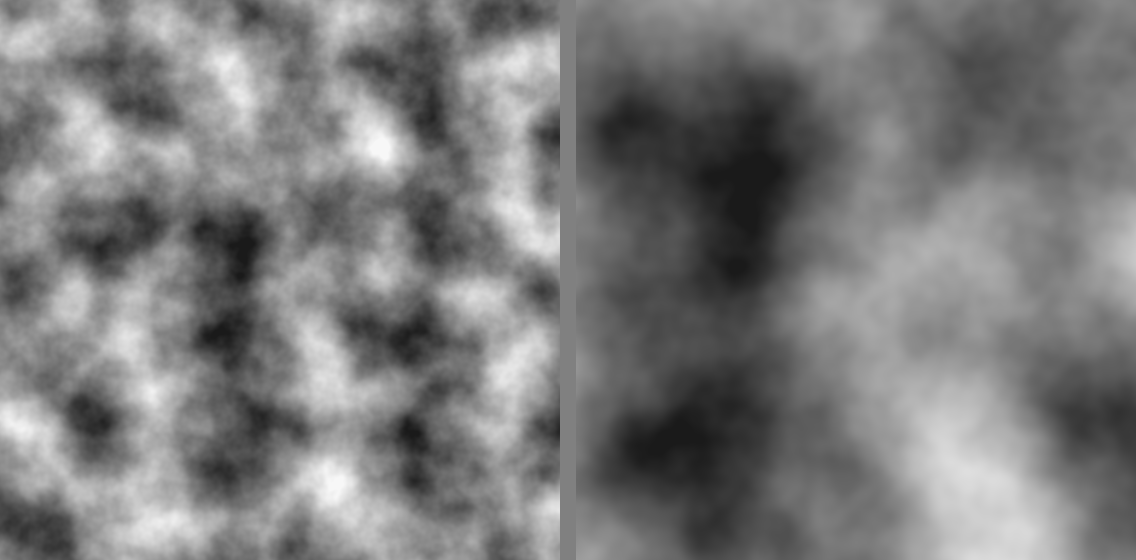
Left: the whole. Right: its middle third, enlarged.
This texture is drawn by a three.js fragment shader. Its source:

```glsl
// Soft grey cloud noise: several octaves of gradient noise are summed,
// each finer and fainter than the last, then mapped to a grey tone
// around a middle value.

varying vec2 vUv;

const float BASE_CELLS = 6.0;    // lattice cells across the canvas, first octave
const int   OCTAVES    = 5;
const float LACUNARITY = 2.0;    // frequency step between octaves
const float GAIN       = 0.46;   // amplitude step between octaves
const float CONTRAST   = 0.66;
const float MID_GREY   = 0.528;
const float DARKEST    = 0.10;
const float BRIGHTEST  = 0.97;
const vec2  SEED       = vec2(17.0, 43.0);
const vec2  OCTAVE_SHIFT = vec2(5.37, 9.71);  // keeps lattices from lining up

// Sine-free hash: two values from 0 to 1 for a lattice point
vec2 hash2(vec2 p) {
  vec3 q = fract(vec3(p.xyx) * vec3(0.1031, 0.1030, 0.0973));
  q += dot(q, q.yzx + 33.33);
  return fract((q.xx + q.yz) * q.zy);
}

// Ramp from one lattice corner: its unit gradient dotted with the offset
float cornerRamp(vec2 cell, vec2 local, vec2 corner) {
  vec2 gradient = normalize(hash2(cell + corner) * 2.0 - 1.0 + 0.0001);
  return dot(gradient, local - corner);
}

// Gradient noise with a quintic fade, centred on zero
float gradientNoise(vec2 p) {
  vec2 cell = floor(p);
  vec2 local = fract(p);
  vec2 fade = local * local * local * (local * (local * 6.0 - 15.0) + 10.0);
  float bottom = mix(cornerRamp(cell, local, vec2(0.0, 0.0)),
                     cornerRamp(cell, local, vec2(1.0, 0.0)), fade.x);
  float top = mix(cornerRamp(cell, local, vec2(0.0, 1.0)),
                  cornerRamp(cell, local, vec2(1.0, 1.0)), fade.x);
  return mix(bottom, top, fade.y);
}

// Sum of octaves
float cloudNoise(vec2 p) {
  float total = 0.0;
  float amplitude = 1.0;
  for (int i = 0; i < OCTAVES; i++) {
    total += amplitude * gradientNoise(p);
    p = p * LACUNARITY + OCTAVE_SHIFT;
    amplitude *= GAIN;
  }
  return total;
}

void main() {
  float clouds = cloudNoise(vUv * BASE_CELLS + SEED);
  float grey = clamp(MID_GREY + CONTRAST * clouds, DARKEST, BRIGHTEST);
  gl_FragColor = vec4(vec3(grey), 1.0);
}
```
